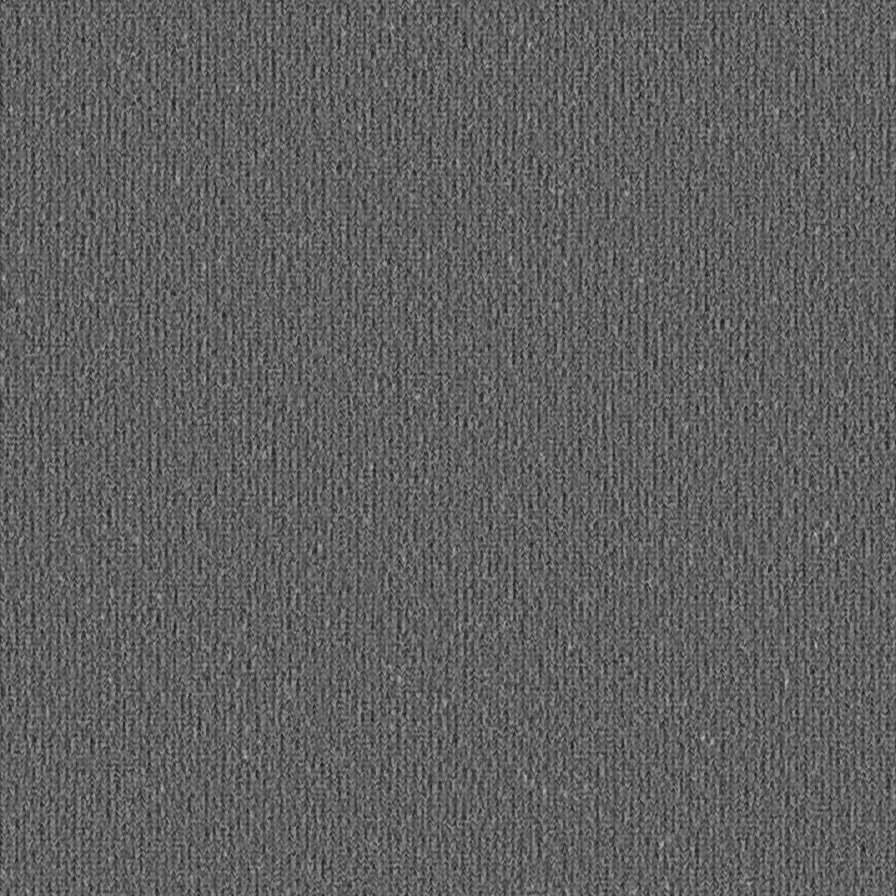
Write a Shadertoy shader that draws this texture.

```glsl
#define WALES 108.0
#define ROWS 156.0
#define LEG_SLANT 1.1
#define BASE_GREY 0.416
#define GROOVE_DEPTH 0.105
#define ROW_DEPTH 0.030
#define YARN_CONTRAST 0.10
#define FIBRE_CONTRAST 0.29
#define FLECK_LIGHT 0.18
#define FLECK_SHARE 0.008

const float PI = 3.14159265;

vec3 hash3(vec2 cell) {
    vec3 q = fract(cell.xyx * vec3(0.1031, 0.1030, 0.0973));
    q += dot(q, q.yxz + 33.33);
    return fract((q.xxy + q.yzz) * q.zyx);
}

// Side-by-side cells get opposite tones, which keeps the cloth even from afar
float cellTone(vec2 cell) {
    float tone = hash3(vec2(floor(cell.x * 0.5), cell.y) + 311.0).z;
    return mix(tone, 1.0 - tone, mod(cell.x, 2.0));
}

// Smooth cellular noise: x is the blended grain tone, y marks rare bright grains
vec2 grains(vec2 p) {
    vec2 home = floor(p);
    float tone = 0.0, total = 0.0, fleck = 0.0;
    for (int j = -1; j <= 1; j++) {
        for (int i = -1; i <= 1; i++) {
            vec2 cell = home + vec2(i, j);
            vec3 rnd = hash3(cell);
            vec2 offset = cell + 0.2 + 0.6 * rnd.xy - p;
            float dist2 = dot(offset, offset);
            float weight = exp(-6.0 * dist2);
            tone += weight * cellTone(cell);
            total += weight;
            fleck = max(fleck, step(1.0 - FLECK_SHARE, rnd.z) * exp(-4.0 * dist2));
        }
    }
    return vec2(tone / total, fleck);
}

// Layered sines for slow unevenness, roughly -1 to 1
float drift(vec2 p) {
    return 0.5 * sin(p.x * 9.0 + 2.0 * sin(p.y * 7.0))
         + 0.3 * sin(p.y * 23.0 + 1.7 * sin(p.x * 17.0))
         + 0.2 * sin(dot(p, vec2(41.0, 31.0)));
}

void mainImage(out vec4 fragColor, in vec2 fragCoord) {
    vec2 uv = fragCoord / iResolution.xy;

    // Stitch space: slightly wandering wales, rows bent into V-shaped legs
    vec2 stitch = uv * vec2(WALES, ROWS) + vec2(0.2, 0.3) * drift(uv.yx + 3.0);
    float across = fract(stitch.x) - 0.5;
    float along = stitch.y - LEG_SLANT * abs(across);

    // Narrow dark grooves between wales, each of uneven depth along its length
    float grooveId = floor(stitch.x + 0.5);
    float depth = 1.0 + 0.25 * sin(grooveId * 2.4 + 43.0 * uv.y + 2.0 * sin(grooveId * 5.1 + 71.0 * uv.y));
    float groove = pow(abs(sin(PI * across)), 4.0);
    float grey = BASE_GREY - GROOVE_DEPTH * depth * groove;

    // Softer shadows between rows
    grey += ROW_DEPTH * cos(2.0 * PI * along);

    // Mottled yarn, fine fibres and pale flecks
    vec2 yarn = grains(vec2(stitch.x * 2.0, along));
    vec2 fibre = grains(vec2(stitch.x * 3.3, along * 2.0) + 57.0);
    grey += YARN_CONTRAST * (yarn.x - 0.5);
    grey += FIBRE_CONTRAST * (fibre.x - 0.5);
    grey += FLECK_LIGHT * yarn.y;

    fragColor = vec4(vec3(clamp(grey, 0.0, 1.0)), 1.0);
}
```
